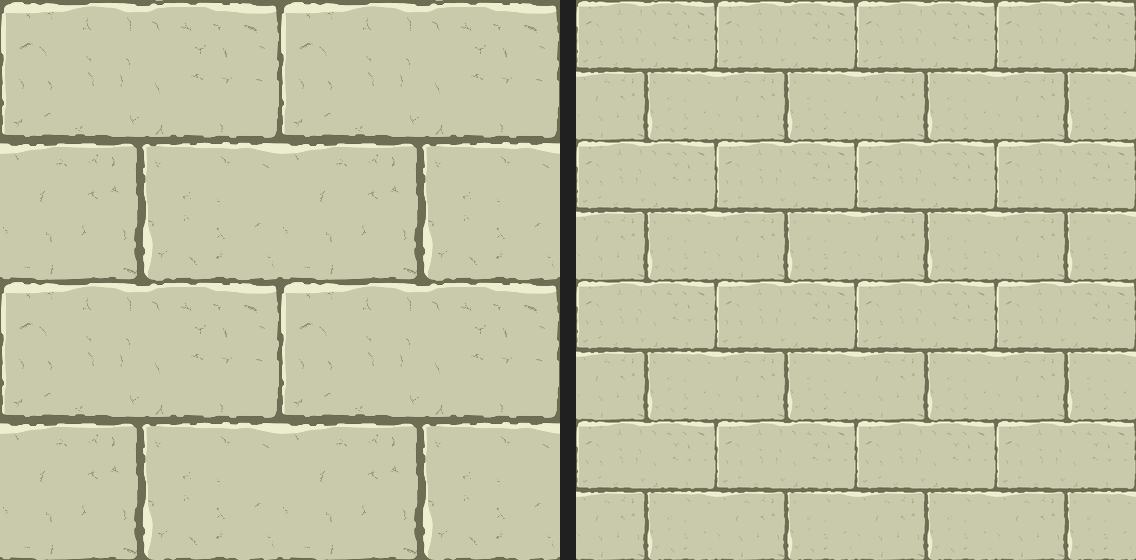
Left: one tile. Right: repeated 2 by 2.
Reproduce this texture procedurally as a three.js fragment shader.

```glsl
// Running-bond wall of pale stone blocks with chipped, lit edges and fine scratches.
varying vec2 vUv;

const float REPEATS = 2.0;                    // tiles across and down; two courses per tile
const float COURSE_SHIFT = 0.005;             // lowers the courses within the tile
const float COURSE_SPLIT = 0.495;             // boundary between the two courses
const vec2 COURSE_CENTRE = vec2(0.245, 0.75); // height of each course, from the top
const vec2 UPPER_EXTENT = vec2(0.493, 0.2345);
const vec2 LOWER_EXTENT = vec2(0.486, 0.240);
const float CORNER = 0.020;
const float WAVE = 0.009;                     // slow bend of the block edges
const float CHIP = 0.007;                     // small steps along the block edges
const float MIN_JOINT = 0.004;
const float LIT_WIDTH = 0.007;
const float LIT_BULGE = 0.019;
const float SCRATCH_WIDTH = 0.0017;
const vec2 SCRATCH_GRID = vec2(8.0, 4.0);
const float SOFT = 0.003;

const vec3 STONE = vec3(0.79, 0.79, 0.67);
const vec3 LIT = vec3(0.93, 0.93, 0.81);
const vec3 MORTAR = vec3(0.43, 0.43, 0.33);
const vec3 MORTAR_DARK = vec3(0.39, 0.39, 0.29);
const vec3 SCRATCH = vec3(0.56, 0.56, 0.45);

float hash(vec2 p) {
  vec3 q = fract(p.xyx * 0.1031);
  q += dot(q, q.yzx + 33.33);
  return fract((q.x + q.y) * q.z);
}

float noise(vec2 p) {
  vec2 i = floor(p);
  vec2 f = fract(p);
  f = f * f * (3.0 - 2.0 * f);
  return mix(mix(hash(i), hash(i + vec2(1.0, 0.0)), f.x),
             mix(hash(i + vec2(0.0, 1.0)), hash(i + 1.0), f.x), f.y);
}

vec2 rotate(vec2 p, float a) {
  float c = cos(a), s = sin(a);
  return vec2(c * p.x + s * p.y, c * p.y - s * p.x);
}

// Offset of a worn edge at position t
float rough(float t, float seed) {
  float wave = noise(vec2(t * 9.0, seed)) - 0.5;
  float chip = smoothstep(0.3, 0.7, noise(vec2(t * 42.0, seed + 20.0))) - 0.5;
  return WAVE * wave + CHIP * chip;
}

// Width of the lit rim at position t
float litWidth(float t, float seed) {
  float bulge = smoothstep(0.5, 0.9, noise(vec2(t * 7.0, seed)));
  return LIT_WIDTH + 0.008 * noise(vec2(t * 18.0, seed + 9.0)) + LIT_BULGE * bulge;
}

// Hatched oval scuff
float scuff(vec2 q, float tilt) {
  q = rotate(q, tilt);
  float body = 1.0 - length(q / vec2(0.045, 0.011));
  return smoothstep(0.0, 0.3, body - 0.95 * noise(q * vec2(150.0, 420.0) + 70.0));
}

// Thin broken branches that meet at a point
float crack(vec2 q, float turn, float count, vec2 seed) {
  vec2 bend = vec2(noise(q * 130.0 + seed), noise(q * 130.0 + seed + 40.0)) - 0.5;
  float d = 1.0;
  for (int k = 0; k < 3; k++) {
    if (float(k) >= count) break;
    vec2 b = rotate(q + 0.009 * bend, turn + 2.4 * float(k));
    float reach = 0.010 + 0.016 * hash(seed + float(k));
    d = min(d, length(b - vec2(clamp(b.x, 0.0, reach), 0.0)));
  }
  float broken = smoothstep(0.25, 0.5, noise(q * 260.0 + seed));
  return broken * (1.0 - smoothstep(SCRATCH_WIDTH - 0.5 * SOFT, SCRATCH_WIDTH + 0.5 * SOFT, d));
}

// Scattered wear on one block
float wear(vec2 local, vec2 extent, float course) {
  vec2 grid = (local / extent * 0.5 + 0.5) * SCRATCH_GRID;
  float cover = 0.0;
  for (int j = -1; j <= 1; j++) {
    for (int i = -1; i <= 1; i++) {
      vec2 id = floor(grid) + vec2(float(i), float(j));
      if (any(lessThan(id, vec2(0.0))) || any(greaterThanEqual(id, SCRATCH_GRID))) continue;
      vec2 seed = id + 31.0 * course + 5.0;
      vec2 jitter = vec2(hash(seed), hash(seed + 57.0)) - 0.5;
      vec2 q = (grid - id - 0.5 - 0.65 * jitter) * 2.0 * extent / SCRATCH_GRID;
      float kind = hash(seed + 113.0);
      float turn = hash(seed + 171.0);
      float mark = 0.0;
      if (kind < 0.11) mark = scuff(q, turn < 0.5 ? 0.42 : -0.42);
      else if (kind < 0.46) mark = crack(q, 6.283 * turn, 3.0, seed);
      else if (kind < 0.72) mark = crack(q, 1.2 + 0.8 * turn, 2.0, seed);
      else if (kind < 0.88) mark = 0.8 * scuff(q * 1.9, 1.5 * turn - 0.8);
      cover = max(cover, mark);
    }
  }
  return cover;
}

void main() {
  // Block coordinates, measured downwards
  vec2 p = fract(vec2(vUv.x, 1.0 - vUv.y) * REPEATS - vec2(0.0, COURSE_SHIFT));
  float course = step(COURSE_SPLIT, p.y);
  vec2 extent = mix(UPPER_EXTENT, LOWER_EXTENT, course);
  vec2 local = vec2(fract(p.x + 0.5 * course) - 0.5, p.y - mix(COURSE_CENTRE.x, COURSE_CENTRE.y, course));

  // Worn outline with rounded corners
  float seed = 4.0 * course + 2.0;
  vec2 near = local + extent;
  vec2 far = extent - local;
  vec2 inset = min(near - vec2(rough(local.y, seed), rough(local.x, seed + 1.0)),
                   far - vec2(rough(local.y, seed + 2.0), rough(local.x, seed + 3.0)));
  inset.x = min(inset.x, 0.5 - abs(local.x) - MIN_JOINT);
  float d = CORNER - length(max(CORNER - inset, 0.0));

  // Lit top and left rims
  float rim = min(near.x - litWidth(local.y, seed + 50.0), near.y - litWidth(local.x, seed + 60.0));

  vec3 stone = mix(STONE, SCRATCH, wear(local, extent, course));
  stone = mix(LIT, stone, smoothstep(-0.5 * SOFT, 0.5 * SOFT, rim));
  vec3 mortar = mix(MORTAR, MORTAR_DARK, smoothstep(-0.004, 0.0, d));
  gl_FragColor = vec4(mix(mortar, stone, smoothstep(-0.5 * SOFT, 0.5 * SOFT, d)), 1.0);
}
```
